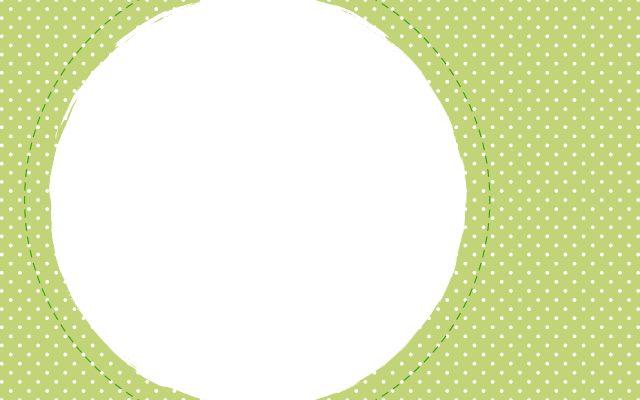
This background is drawn by a WebGL 2 fragment shader. Its source:

```glsl
#version 300 es
precision highp float;
// Green polka-dot ground with a white brushed disc inside a dashed ring.

uniform vec2 u_resolution;
out vec4 fragColor;

// Lengths are in canvas heights, origin at the lower left.
const float TAU = 6.2831853;
const vec3 GROUND = vec3(0.757, 0.831, 0.467);
const vec3 PAINT = vec3(1.0);
const vec3 STITCH = vec3(0.20, 0.63, 0.05);

const vec2 DOT_ORIGIN = vec2(0.0042, 0.5);
const float DOT_PERIOD = 0.04546;
const float DOT_RADIUS = 0.0046;

const vec2 CENTER = vec2(0.643, 0.5);
const float DISC_RADIUS = 0.5205;
const float FRAY_WIDTH = 0.0075;
const float FRAY_STRENGTH = 1.9;

const float RING_RADIUS = 0.5815;
const float RING_HALF_WIDTH = 0.0014;
const float DASH_COUNT = 108.0;
const float DASH_HALF_LENGTH = 0.0095;

// Pseudo-random unit vector for a lattice point.
vec2 hashDirection(vec2 cell) {
    float angle = TAU * fract(sin(dot(cell, vec2(127.1, 311.7))) * 43758.55);
    return vec2(cos(angle), sin(angle));
}

// Gradient noise, roughly -0.7 to 0.7.
float gradientNoise(vec2 p) {
    vec2 cell = floor(p);
    vec2 f = fract(p);
    vec2 u = f * f * f * (f * (f * 6.0 - 15.0) + 10.0);
    vec2 e = vec2(1.0, 0.0);
    float a = dot(hashDirection(cell), f);
    float b = dot(hashDirection(cell + e.xy), f - e.xy);
    float c = dot(hashDirection(cell + e.yx), f - e.yx);
    float d = dot(hashDirection(cell + e.xx), f - e.xx);
    return mix(mix(a, b, u.x), mix(c, d, u.x), u.y);
}

// Coverage of a shape from its signed distance.
float fill(float dist, float pixel) {
    return clamp(0.5 - dist / pixel, 0.0, 1.0);
}

// Staggered lattice of dots.
float dotDistance(vec2 p) {
    vec2 q = (p - DOT_ORIGIN) / DOT_PERIOD;
    float even = length(fract(q + 0.5) - 0.5);
    float odd = length(fract(q) - 0.5);
    return min(even, odd) * DOT_PERIOD - DOT_RADIUS;
}

// Dashes spaced evenly around a circle.
float dashDistance(vec2 q) {
    float turn = atan(q.y, q.x) / TAU;
    float along = abs(fract(turn * DASH_COUNT + 0.5) - 0.5);
    along *= TAU * RING_RADIUS / DASH_COUNT;
    float across = abs(length(q) - RING_RADIUS);
    return max(along - DASH_HALF_LENGTH, across - RING_HALF_WIDTH);
}

// Disc whose rim breaks into long bristle streaks.
float brushCoverage(vec2 q) {
    float radius = length(q);
    float angle = atan(q.x, q.y); // the seam falls below the canvas
    float coarse = gradientNoise(vec2(angle * 4.0, radius * 85.0 + angle * 2.0));
    float fine = gradientNoise(vec2(angle * 9.0 + 17.0, radius * 190.0 - angle * 3.0));
    // The lower right is the cleanest part of the stroke.
    float clean = smoothstep(0.1, 0.9, dot(q / max(radius, 0.001), vec2(0.8, -0.6)));
    float strength = FRAY_STRENGTH * mix(1.0, 0.45, clean);
    float body = (DISC_RADIUS - radius) / FRAY_WIDTH;
    float paint = body + strength * (coarse + 0.5 * fine);
    float soft = clamp(fwidth(paint), 0.01, 1.0);
    return clamp(0.5 + paint / soft, 0.0, 1.0);
}

void main() {
    float pixel = 1.0 / u_resolution.y;
    vec2 p = gl_FragCoord.xy * pixel;
    vec2 q = p - CENTER;

    vec3 color = mix(GROUND, PAINT, fill(dotDistance(p), pixel));
    color = mix(color, STITCH, fill(dashDistance(q), pixel));
    color = mix(color, PAINT, brushCoverage(q));
    fragColor = vec4(color, 1.0);
}
```
